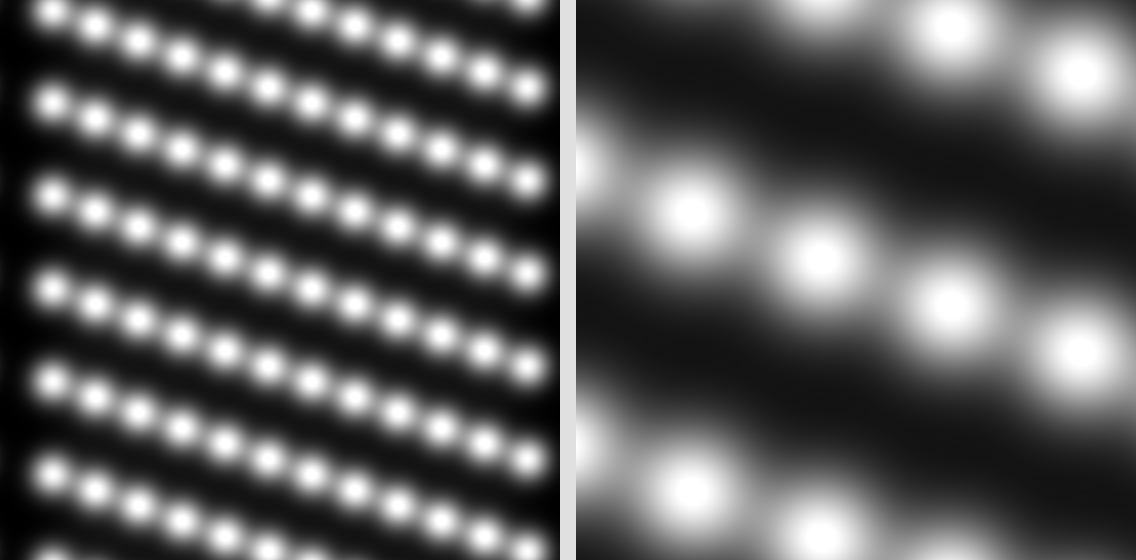
Left: the whole. Right: its middle third, enlarged.
A three.js fragment shader for this pattern:

```glsl
#define COLUMNS 12
#define COLUMN_PITCH 0.0772
#define ROW_PITCH 0.1659
#define ROW_STAGGER (ROW_PITCH / 6.0)
#define FIRST_DOT vec2(0.0936, 0.8164)
#define DOT_RADIUS 0.037
#define DOT_GAIN 0.97
#define HAZE 0.057
#define SEAM_X 0.018

varying vec2 vUv;

// Signed offset to the nearest copy in a repeat of the given period
float wrapOffset(float offset, float period) {
  return (fract(offset / period + 0.5) - 0.5) * period;
}

float softDot(vec2 offset) {
  return exp(-dot(offset, offset) / (DOT_RADIUS * DOT_RADIUS));
}

// Sum of glowing dots, each column stepping down from the last
float dotLattice(vec2 p) {
  float glow = 0.0;
  for (int column = 0; column < COLUMNS; column++) {
    vec2 center = FIRST_DOT + float(column) * vec2(COLUMN_PITCH, -ROW_STAGGER);
    vec2 offset = p - center;
    offset.x = wrapOffset(offset.x, 1.0);
    offset.y = wrapOffset(offset.y, ROW_PITCH);
    for (int row = -1; row <= 1; row++) {
      glow += softDot(offset + vec2(0.0, float(row) * ROW_PITCH));
    }
  }
  return glow;
}

// Faint veil over the dots, vanishing at the empty seam
float haze(float x) {
  float seamDistance = abs(wrapOffset(x - SEAM_X, 1.0));
  return HAZE * smoothstep(0.03, 0.16, seamDistance);
}

void main() {
  float brightness = DOT_GAIN * dotLattice(vUv) + haze(vUv.x);
  gl_FragColor = vec4(vec3(min(brightness, 1.0)), 1.0);
}
```
